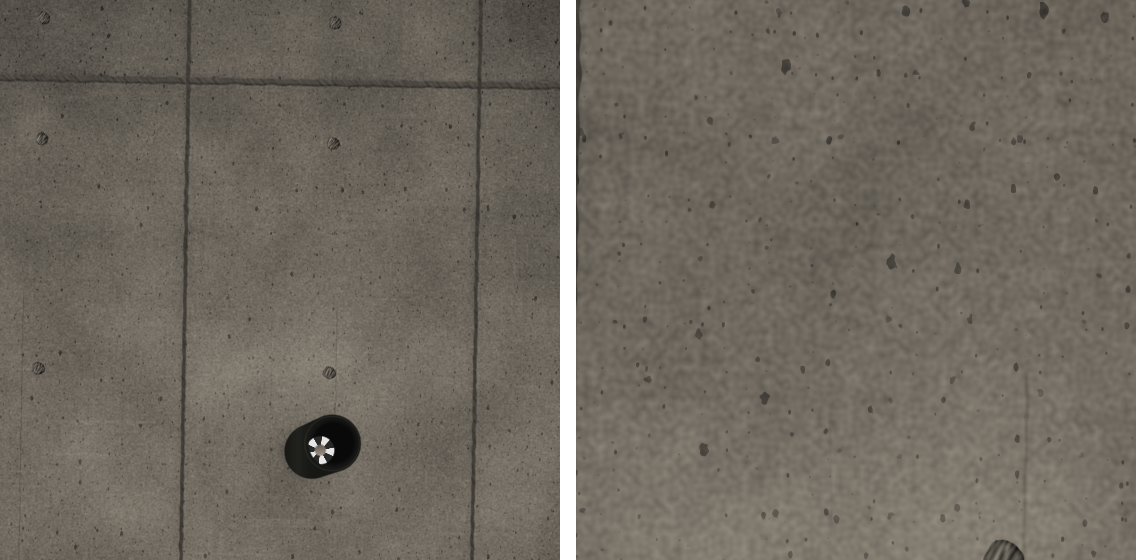
Left, the full canvas; right, a detail of the centre.
Reproduce this texture procedurally as a WebGL 1 fragment shader.

```glsl
precision highp float;
uniform vec2 u_resolution;

const vec3 TINT = vec3(1.0, 0.945, 0.86);
const float BASE_TONE = 0.472;
const float FALLOFF = 0.16;
const float STAIN = 0.085;
const float GRAIN = 0.085;

const float TILT = 0.0155;
const vec2 PANEL = vec2(0.52, 1.036);
const vec2 SEAM_ORIGIN = vec2(0.323, 0.861);
const vec2 SEAM_HALF = vec2(0.0031, 0.0058);
const float SEAM_TONE = 0.23;

const float HOLE_STEP = 0.41;
const float HOLE_RADIUS = 0.0115;

const vec2 LAMP_BACK = vec2(0.557, 0.194);
const vec2 LAMP_FRONT = vec2(0.593, 0.208);
const float LAMP_RADIUS = 0.0515;
const vec2 OPENING = vec2(0.596, 0.209);
const float OPENING_RADIUS = 0.045;
const vec2 REFLECTOR = vec2(0.572, 0.196);
const float REFLECTOR_RADIUS = 0.025;
const vec3 LAMP_BLACK = vec3(0.09, 0.09, 0.08);

vec2 hash2(vec2 p) {
  vec3 a = fract(p.xyx * vec3(0.1031, 0.1030, 0.0973));
  a += dot(a, a.yzx + 33.33);
  return fract((a.xx + a.yz) * a.zy);
}

float corner(vec2 cell, vec2 offset) {
  return dot(hash2(cell) * 2.0 - 1.0, offset);
}

float gradientNoise(vec2 p) {
  vec2 i = floor(p), f = fract(p), e = vec2(1.0, 0.0);
  vec2 w = f * f * f * (f * (f * 6.0 - 15.0) + 10.0);
  return mix(mix(corner(i, f), corner(i + e, f - e), w.x),
             mix(corner(i + e.yx, f - e.yx), corner(i + 1.0, f - 1.0), w.x), w.y);
}

float fbm(vec2 p) {
  float sum = 0.0, amp = 1.0;
  for (int i = 0; i < 5; i++) {
    sum += amp * gradientNoise(p);
    p = p * 2.03 + 17.3;
    amp *= 0.6;
  }
  return sum;
}

float cover(float d, float px) {
  return clamp(0.5 - d / px, 0.0, 1.0);
}

// Irregular air pits scattered at three sizes
float pits(vec2 p, float px) {
  float mask = 0.0, scale = 26.0;
  for (int i = 0; i < 3; i++) {
    vec2 g = p * scale + float(i) * 31.7;
    vec2 cell = floor(g), rnd = hash2(cell + 5.0);
    vec2 d = fract(g) - 0.3 - 0.4 * hash2(cell + 71.0);
    d.x *= 0.8 + 0.8 * rnd.y;
    float radius = 0.03 + 0.09 * rnd.y * rnd.y;
    float edge = length(d) - radius + 0.07 * gradientNoise(p * 330.0);
    mask = max(mask, cover(edge / scale, px * 1.5) * step(rnd.x, 0.42) * (0.4 + 0.6 * rnd.y));
    scale *= 1.75;
  }
  return mask;
}

// Hairline crack: x position, lower end, upper end
float crack(vec2 p, vec3 span) {
  float d = abs(p.x - span.x + 0.002 * gradientNoise(p * 45.0)) - 0.0007;
  return cover(d, 0.0025) * smoothstep(span.y - 0.02, span.y, p.y)
       * (1.0 - smoothstep(span.z - 0.03, span.z, p.y));
}

void main() {
  float px = 1.0 / min(u_resolution.x, u_resolution.y);
  vec2 uv = gl_FragCoord.xy * px;
  vec2 p = uv + TILT * vec2(-uv.y, uv.x);

  // Concrete: light falloff, stains, grain and horizontal pour marks
  vec2 fromLight = uv - vec2(0.45, 0.2);
  float tone = BASE_TONE - FALLOFF * dot(fromLight, fromLight);
  vec2 panelId = floor((p - SEAM_ORIGIN) / PANEL);
  tone += 0.02 * (hash2(panelId + 9.0).x - 0.5);
  tone += STAIN * fbm(p * 4.5 + 3.0) + GRAIN * gradientNoise(p * 230.0);
  tone += 0.05 * gradientNoise(p * 95.0);
  float streak = gradientNoise(vec2(p.x * 3.0, p.y * 85.0));
  tone += 0.035 * smoothstep(0.25, 0.55, streak) * (1.0 - 0.6 * uv.y);
  tone -= 0.17 * pits(p, px);
  tone -= 0.09 * crack(p, vec3(0.034, -0.1, 0.49));
  tone -= 0.09 * crack(p, vec3(0.595, 0.2, 0.47));
  tone -= 0.035 * crack(p, vec3(0.479, 0.1, 0.45));

  // Panel seams with chipped edges and a pale lip
  vec2 s = mod(p - SEAM_ORIGIN + 0.5 * PANEL, PANEL) - 0.5 * PANEL;
  s += 0.003 * vec2(gradientNoise(p * 55.0), gradientNoise(p * 60.0 + 40.0));
  vec2 gap = abs(s) - SEAM_HALF;
  float lip = max(cover(abs(s.x - 0.006) - 0.001, 0.004), cover(abs(s.y + 0.009) - 0.001, 0.004));
  tone += 0.03 * lip - 0.04 * exp(-max(min(gap.x, gap.y), 0.0) * 180.0);
  float scrape = gradientNoise(vec2(p.x * 150.0 + p.y * 130.0, p.y * 50.0));
  float ledge = SEAM_TONE + 0.06 + 0.13 * scrape - 0.08 * smoothstep(0.001, -0.005, s.y) * 0.0
              - 0.08 * (1.0 - smoothstep(-0.005, 0.0, s.y));
  tone = mix(tone, ledge, cover(gap.y, px * 1.5) * 0.9);
  tone = mix(tone, SEAM_TONE + 0.08 * scrape, cover(gap.x, px * 1.5) * 0.9);

  // Tie holes on the centre line of each panel
  vec2 h = mod(p - SEAM_ORIGIN, PANEL) - 0.5 * PANEL;
  h.y -= HOLE_STEP * clamp(floor(h.y / HOLE_STEP + 0.5), -1.0, 1.0);
  float holeEdge = length(h) - HOLE_RADIUS + 0.003 * gradientNoise(p * 110.0);
  float scratch = gradientNoise(vec2(dot(p, vec2(330.0, -190.0)), dot(p, vec2(50.0, 90.0))));
  float holeTone = 0.32 + 0.38 * scratch - 9.0 * h.x;
  holeTone -= 0.12 * smoothstep(-0.004, 0.0, holeEdge);
  tone = mix(tone, holeTone, cover(holeEdge, px * 1.5) * 0.9);

  // Lamp shadow and cylinder
  vec2 axis = LAMP_FRONT - LAMP_BACK, fromBack = uv - LAMP_BACK;
  float along = clamp(dot(fromBack, axis) / dot(axis, axis), 0.0, 1.0);
  float body = length(fromBack - axis * along) - mix(0.049, LAMP_RADIUS, along);
  tone -= 0.09 * exp(-max(body, 0.0) * 45.0) * (1.0 - smoothstep(0.52, 0.64, uv.x));
  vec3 color = TINT * tone;
  float rim = abs(length(uv - LAMP_FRONT) - LAMP_RADIUS + 0.003);
  vec3 lamp = LAMP_BLACK + 0.07 * cover(rim - 0.0008, 0.003);
  lamp += 0.035 * exp(-pow((fromBack.x + 0.025) * 70.0, 2.0));

  // Opening with a faceted reflector and dull hub
  float opening = length(uv - OPENING) - OPENING_RADIUS;
  vec3 inside = vec3(0.035 + 0.05 * smoothstep(-0.012, 0.0, opening));
  vec2 r = uv - REFLECTOR;
  float radius = length(r);
  float facet = smoothstep(-0.1, 0.15, cos(atan(r.y, r.x) * 5.0 + 0.6));
  vec3 mirror = vec3(mix(0.16, 0.9, facet));
  mirror = mix(mirror, vec3(0.5, 0.46, 0.42) - 12.0 * r.y, cover(radius - 0.010, px * 2.0));
  inside = mix(inside, mirror, cover(radius - REFLECTOR_RADIUS, px * 1.5));
  lamp = mix(lamp, inside, cover(opening, px * 1.5));
  color = mix(color, lamp, cover(body, px * 1.5));

  gl_FragColor = vec4(clamp(color, 0.0, 1.0), 1.0);
}
```
